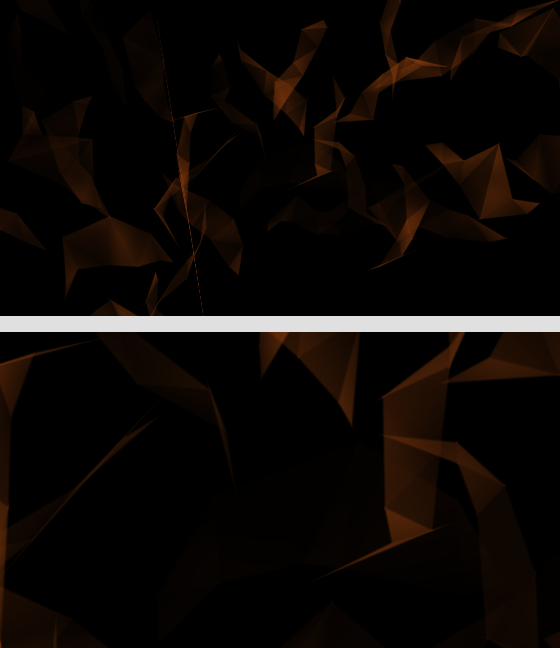
Top: the whole. Bottom: its middle third, enlarged.
Write a Shadertoy shader that draws this background.

```glsl
#define GRID vec2(9.0, 5.0)
#define FACETS 8
#define STEP_MIN 0.018
#define STEP_MAX 0.078
#define HALF_WIDTH 0.052
#define BEND 1.3
#define GLOW_MIN 0.06
#define GLOW_MAX 0.30
#define FOLD_AREA 0.0045
#define SOFTNESS 0.0018
#define EMBER vec3(1.0, 0.44, 0.10)
#define SEED 17.0

vec3 hash3(vec2 p) {
    vec3 q = fract(vec3(p.xyx) * vec3(0.1031, 0.1030, 0.0973));
    q += dot(q, q.yxz + 33.33);
    return fract((q.xxy + q.yzz) * q.zyx);
}

float valueNoise(vec2 p) {
    vec2 cell = floor(p), f = fract(p);
    f = f * f * (3.0 - 2.0 * f);
    float low = mix(hash3(cell).x, hash3(cell + vec2(1, 0)).x, f.x);
    float high = mix(hash3(cell + vec2(0, 1)).x, hash3(cell + vec2(1, 1)).x, f.x);
    return mix(low, high, f.y);
}

float cross2(vec2 a, vec2 b) { return a.x * b.y - a.y * b.x; }

// Triangle with a glow at each corner; narrow folds shine brighter.
float facet(vec2 p, vec2 a, vec2 b, vec2 c, vec3 glow) {
    float area = cross2(b - a, c - a);
    float size = max(abs(area), 0.00001);
    vec3 w = vec3(cross2(c - b, p - b), cross2(a - c, p - c), cross2(b - a, p - a));
    w *= area < 0.0 ? -1.0 : 1.0;
    vec3 edge = w / max(vec3(length(c - b), length(a - c), length(b - a)), 0.0001);
    float blur = max(SOFTNESS, 0.8 / iResolution.y);
    float cover = smoothstep(-blur, blur, min(edge.x, min(edge.y, edge.z)));
    float fold = clamp(sqrt(FOLD_AREA / size), 0.75, 2.4);
    return cover * fold * dot(clamp(w / size, 0.0, 1.0), glow);
}

// Strips stand upright in the centre and sweep sideways on the right.
float flowAngle(vec2 uv) {
    float left = mix(2.4, 1.55, smoothstep(0.1, 0.42, uv.x));
    float right = mix(-0.2, 0.9, smoothstep(0.5, 0.85, uv.y));
    return mix(left, right, smoothstep(0.48, 0.72, uv.x));
}

// Keeps the lower right and the core empty, and the upper left faint.
float presence(vec2 uv) {
    float lowerRight = smoothstep(0.42, 0.55, uv.x) * (1.0 - smoothstep(0.22, 0.38, uv.y));
    float upperLeft = (1.0 - smoothstep(0.24, 0.38, uv.x)) * smoothstep(0.5, 0.68, uv.y);
    float core = 1.0 - smoothstep(0.08, 0.16, distance(uv, vec2(0.5, 0.36)));
    return (1.0 - 0.95 * lowerRight) * (1.0 - 0.65 * upperLeft) * (1.0 - core);
}

// Crumpled ribbon of facets that tapers to a spike at both ends.
float strip(vec2 p, vec2 anchor, float angle, vec2 id) {
    vec3 shape = hash3(id + 5.3);
    float width = HALF_WIDTH * mix(0.2, 1.7, shape.x);
    float span = float(FACETS + 1);
    vec2 spine = anchor - vec2(cos(angle), sin(angle)) * span * 0.25 * (STEP_MIN + STEP_MAX);
    vec2 a = spine, b = spine;
    vec3 glow = vec3(GLOW_MIN);
    float light = 0.0;
    for (int k = 0; k < FACETS + 2; k++) {
        float n = float(k);
        vec3 h = hash3(id * 3.7 + vec2(n * 7.1, n * 2.3 + 11.0));
        vec3 crease = hash3(id * 1.9 + vec2(n * 3.3 + 40.0, n * 5.7));
        vec2 along = vec2(cos(angle), sin(angle));
        float side = mod(n, 2.0) * 2.0 - 1.0;
        float taper = pow(sin(3.14159 * n / span), 1.3) * mix(0.1, 1.9, crease.x);
        vec2 c = spine + vec2(-along.y, along.x) * side * width * taper;
        glow = vec3(glow.yz, mix(GLOW_MIN, GLOW_MAX, h.y * h.y * h.y));
        if (k > 1) light += facet(p, a, b, c, glow) * mix(0.6, 1.5, crease.y);
        a = b;
        b = c;
        spine += along * mix(STEP_MIN, STEP_MAX, h.z);
        angle += (crease.z - 0.5) * BEND;
    }
    return light * mix(0.6, 1.4, shape.y);
}

void mainImage(out vec4 fragColor, in vec2 fragCoord) {
    vec2 p = fragCoord / iResolution.y;
    float aspect = iResolution.x / iResolution.y;
    float light = 0.0;

    // One jittered strip per grid cell, thinned out into clusters
    for (float y = 0.0; y < GRID.y; y++) {
        for (float x = 0.0; x < GRID.x; x++) {
            vec2 id = vec2(x, y) + SEED;
            vec3 h = hash3(id);
            vec2 uv = (vec2(x, y) + h.xy * 1.4 - 0.2) / GRID;
            vec2 anchor = uv * vec2(aspect, 1.0);
            float strength = presence(uv) * smoothstep(0.28, 0.42, valueNoise(uv * 5.0 + SEED));
            if (strength < 0.06 || distance(p, anchor) > 0.52) continue;
            float angle = flowAngle(uv) + (h.z - 0.5) * 1.1;
            light += strength * strip(p, anchor, angle, id);
        }
    }

    // Smoky mottling and a soft ceiling where sheets overlap
    light *= 0.7 + 0.6 * valueNoise(p * 16.0);
    light = 0.6 * (1.0 - exp(-light / 0.55));
    fragColor = vec4(EMBER * light, 1.0);
}
```
